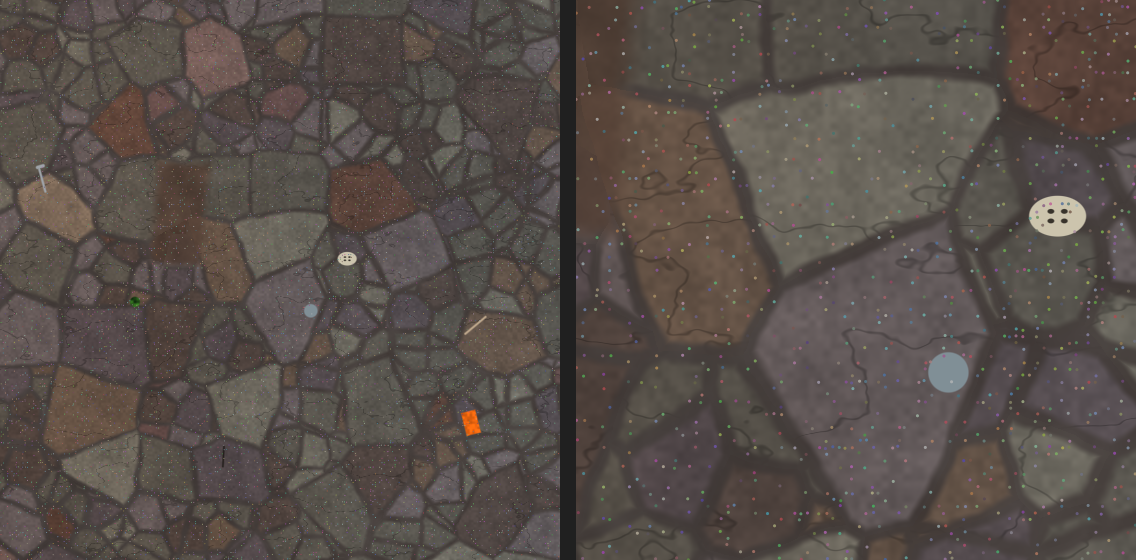
Left: the whole. Right: its middle third, enlarged.
Write a WebGL 1 fragment shader that draws this texture.

```glsl
precision highp float;
// Dim crazy paving of irregular stones, with fine coloured specks and a few small lost objects.
uniform vec2 u_resolution;

float hash(vec2 p) {
  return fract(sin(dot(p, vec2(127.1, 311.7))) * 43758.5453);
}

vec2 hash2(vec2 p) {
  return vec2(hash(p), hash(p + 37.3));
}

float noise(vec2 p) {
  vec2 i = floor(p), f = fract(p);
  f = f * f * (3.0 - 2.0 * f);
  return mix(mix(hash(i), hash(i + vec2(1.0, 0.0)), f.x),
             mix(hash(i + vec2(0.0, 1.0)), hash(i + 1.0), f.x), f.y);
}

float fbm(vec2 p) {
  float sum = 0.0, amp = 0.5;
  for (int i = 0; i < 5; i++) {
    sum += amp * noise(p);
    p = mat2(1.6, 1.2, -1.2, 1.6) * p + 7.1;
    amp *= 0.5;
  }
  return sum;
}

// Voronoi stones: xy = cell id, z = distance to the nearest joint in canvas units
vec3 stones(vec2 uv, float scale) {
  vec2 p = uv * scale, base = floor(p), nearCell = base, nearVec = vec2(0.0);
  float best = 9.0;
  for (int y = -1; y <= 1; y++) for (int x = -1; x <= 1; x++) {
    vec2 cell = base + vec2(float(x), float(y));
    vec2 r = cell + 0.05 + 0.9 * hash2(cell) - p;
    if (dot(r, r) < best) { best = dot(r, r); nearCell = cell; nearVec = r; }
  }
  float edge = 9.0;
  for (int y = -2; y <= 2; y++) for (int x = -2; x <= 2; x++) {
    vec2 cell = nearCell + vec2(float(x), float(y));
    vec2 r = cell + 0.05 + 0.9 * hash2(cell) - p;
    vec2 d = r - nearVec;
    if (dot(d, d) > 0.0001) edge = min(edge, dot(0.5 * (r + nearVec), normalize(d)));
  }
  return vec3(nearCell, edge / scale);
}

vec3 stoneColor(float pick) {
  vec3 c = vec3(0.31, 0.27, 0.25);
  c = mix(c, vec3(0.33, 0.30, 0.31), step(0.18, pick));
  c = mix(c, vec3(0.34, 0.33, 0.30), step(0.36, pick));
  c = mix(c, vec3(0.39, 0.36, 0.36), step(0.64, pick));
  return mix(c, vec3(0.42, 0.41, 0.37), step(0.87, pick));
}

float cover(float dist, float soft) {
  return 1.0 - smoothstep(-soft, soft, dist);
}

float segment(vec2 p, vec2 a, vec2 b) {
  vec2 d = b - a;
  return length(p - a - d * clamp(dot(p - a, d) / dot(d, d), 0.0, 1.0));
}

float box(vec2 p, vec2 halfSize, float angle) {
  float c = cos(angle), s = sin(angle);
  vec2 q = abs(mat2(c, -s, s, c) * p) - halfSize;
  return length(max(q, 0.0)) + min(max(q.x, q.y), 0.0);
}

vec3 addObjects(vec3 col, vec2 uv, float px) {
  // Sewing button with four holes
  vec2 b = (uv - vec2(0.62, 0.538)) * vec2(1.0, 1.4);
  col = mix(col, vec3(0.80, 0.77, 0.68), cover(length(b) - 0.017, px));
  col = mix(col, vec3(0.22, 0.20, 0.17), cover(length(abs(b) - 0.004) - 0.002, px));
  // Pale disc and green bead
  col = mix(col, vec3(0.50, 0.56, 0.59), cover(length(uv - vec2(0.555, 0.445)) - 0.012, px));
  vec2 g = uv - vec2(0.241, 0.461);
  vec3 green = mix(vec3(0.06, 0.16, 0.05), vec3(0.25, 0.55, 0.15), noise(g * 180.0));
  col = mix(col, green, cover(length(g) - 0.009, px));
  // Orange tag
  vec2 t = uv - vec2(0.841, 0.245);
  vec3 orange = vec3(0.98, 0.42, 0.06) * (0.8 + 0.3 * noise(t * 220.0));
  col = mix(col, orange, cover(box(t, vec2(0.013, 0.021), 0.25), px));
  // Nail, wooden pick and dark twig
  float nail = min(segment(uv, vec2(0.069, 0.702), vec2(0.081, 0.658)) - 0.002,
                   segment(uv, vec2(0.067, 0.701), vec2(0.077, 0.704)) - 0.003);
  col = mix(col, vec3(0.62, 0.64, 0.66), cover(nail, px));
  col = mix(col, vec3(0.75, 0.66, 0.55), cover(segment(uv, vec2(0.831, 0.404), vec2(0.867, 0.434)) - 0.0018, px));
  return mix(col, vec3(0.14, 0.12, 0.11), cover(segment(uv, vec2(0.4, 0.203), vec2(0.398, 0.167)) - 0.0015, px));
}

// Tiny bright grains of random colour
vec3 addSpecks(vec3 col, vec2 uv, float px) {
  vec2 p = uv * 256.0, cell = floor(p);
  float d = length(fract(p) - 0.3 - 0.4 * hash2(cell + 5.0)) / 256.0 - 0.0009;
  vec3 tint = 0.25 + 0.5 * vec3(hash(cell + 11.0), hash(cell + 23.0), hash(cell + 41.0));
  return mix(col, tint, 0.75 * cover(d, 0.6 * px) * step(0.84, hash(cell + 61.0)));
}

void main() {
  vec2 uv = gl_FragCoord.xy / u_resolution.y;
  float px = 1.0 / u_resolution.y;
  // Large stones, some of them broken into small ones
  vec2 bent = uv + 0.022 * (vec2(fbm(uv * 13.0), fbm(uv * 13.0 + 50.0)) - 0.5);
  vec3 stone = stones(bent, 8.5);
  vec3 small = stones(bent + 3.0, 17.0);
  if (hash(stone.xy + 9.0) > 0.5) stone = vec3(small.xy + 80.0, min(stone.z, small.z));
  // Stone tone, regional tint and weathered grain
  vec3 col = stoneColor(hash(stone.xy + 17.0));
  float region = smoothstep(0.2, 0.9, uv.x + 0.4 * (fbm(uv * 4.0) - 0.5));
  col += mix(vec3(0.012, -0.006, -0.012), vec3(-0.002, 0.002, 0.010), region);
  col += vec3(0.05, 0.0, -0.02) * step(0.85, hash(stone.xy + 29.0));
  float grain = fbm(uv * 38.0 + stone.xy);
  col *= 0.86 + 0.28 * grain + 0.14 * (noise(uv * 230.0) - 0.5);
  float crack = abs(fbm(uv * vec2(9.0, 16.0) + stone.xy * 3.0) - 0.5);
  col *= 1.0 - 0.22 * (1.0 - smoothstep(0.0, 0.012, crack));
  // Rusty slab
  float rust = cover(box(bent - vec2(0.32, 0.62), vec2(0.045, 0.09), -0.08), 0.012);
  col = mix(col, vec3(0.31, 0.235, 0.195) * (0.8 + 0.4 * grain), 0.85 * rust);
  // Sandy joints with a darker rim
  float jointWidth = 0.002 + 0.006 * fbm(uv * 9.0 + 20.0);
  float joint = cover(stone.z - jointWidth, 0.0022 + px) * (1.0 - rust);
  vec3 mortar = mix(vec3(0.22, 0.19, 0.18), vec3(0.31, 0.285, 0.275), fbm(uv * 30.0 + 4.0));
  col = mix(col, mortar, 0.9 * joint);
  col *= 0.92 + 0.16 * fbm(uv * 3.0 + 8.0);
  col = addSpecks(addObjects(col, uv, px), uv, px);
  gl_FragColor = vec4(col, 1.0);
}
```
